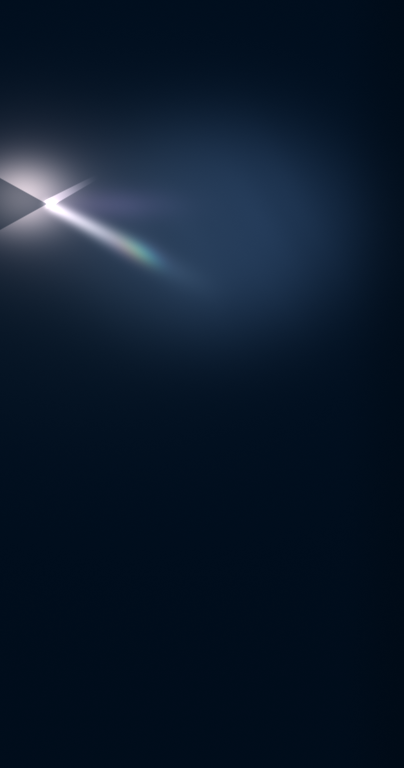
A WebGL 2 fragment shader for this background:

```glsl
#version 300 es
precision highp float;

uniform vec2 u_resolution;
out vec4 outColor;

#define ASPECT 0.527
#define CROSSING vec2(0.0612, 0.7344)
#define HAZE_CENTER vec2(0.275, 0.702)
#define HAZE_RADIUS vec2(0.190, 0.146)
#define FLARE_CENTER vec2(0.030, 0.744)
#define EDGE_SLOPE 0.553
#define BEAM_DIR normalize(vec2(0.890, -0.462))
#define RAY_DIR normalize(vec2(0.880, 0.475))
#define WEDGE_SHADE 0.52

const vec3 NIGHT = vec3(0.002, 0.056, 0.118);
const vec3 HAZE = vec3(0.135, 0.155, 0.190);
const vec3 PEARL = vec3(0.66, 0.60, 0.58);
const vec3 MAUVE = vec3(0.19, 0.16, 0.17);
const vec3 LILAC = vec3(0.10, 0.07, 0.12);

float hash(vec2 p) {
    p = fract(p * vec2(123.34, 456.21));
    p += dot(p, p + 45.32);
    return fract(p.x * p.y);
}

float noise(vec2 p) {
    vec2 i = floor(p), f = fract(p);
    f = f * f * (3.0 - 2.0 * f);
    return mix(mix(hash(i), hash(i + vec2(1, 0)), f.x),
               mix(hash(i + vec2(0, 1)), hash(i + vec2(1, 1)), f.x), f.y);
}

float bell(vec2 offset, vec2 radius) {
    vec2 q = offset / radius;
    return exp(-dot(q, q));
}

// x runs along the direction, y across it
vec2 alongAcross(vec2 p, vec2 dir) {
    return vec2(dot(p, dir), dir.x * p.y - dir.y * p.x);
}

vec3 backdrop(vec2 p) {
    vec3 col = NIGHT * (0.9 + 0.2 * bell(p - vec2(0.2, 0.68), vec2(0.5, 0.35)));
    // Broad veil spilling from the left side
    col += vec3(0.036, 0.036, 0.032) * bell(p - vec2(0.10, 0.66), vec2(0.30, 0.20));

    // Oval haze with a soft rim and faint streaks
    float r = length((p - HAZE_CENTER) / HAZE_RADIUS);
    float streaks = noise(vec2(p.x * 30.0 + p.y * 18.0, p.y * 7.0)) - 0.5;
    float blueSide = smoothstep(0.1, 0.4, p.x);
    vec3 tint = HAZE + vec3(-0.010, 0.005, 0.025) * blueSide;
    return col + tint * exp(-r * r * r) * (1.0 + 0.06 * streaks);
}

vec3 flare(vec2 p, vec2 q, float pixel) {
    vec3 light = PEARL * bell(p - FLARE_CENTER, vec2(0.058, 0.045));
    light += MAUVE * bell(p - FLARE_CENTER, vec2(0.115, 0.098));
    light += LILAC * bell(p - vec2(0.145, 0.733), vec2(0.075, 0.020));

    // Shaded wedge opening to the left of the crossing
    float edge = (-EDGE_SLOPE * q.x - abs(q.y)) / sqrt(1.0 + EDGE_SLOPE * EDGE_SLOPE);
    float wedge = smoothstep(-pixel, pixel, edge);
    return light * (1.0 - WEDGE_SHADE * wedge);
}

vec3 beam(vec2 q) {
    vec2 b = alongAcross(q, BEAM_DIR);
    float width = 0.007 + 0.055 * max(b.x, 0.0);
    float start = smoothstep(-0.012, 0.012, b.x);
    float body = exp(-b.y * b.y / (width * width)) * start;
    float bright = 0.50 * (1.0 - smoothstep(0.05, 0.185, b.x));
    float tail = 0.11 * (1.0 - smoothstep(0.13, 0.285, b.x));
    vec3 light = body * (bright * vec3(1.0, 0.91, 0.90) + tail * vec3(0.75, 0.9, 1.0));

    // Spectral tint where the bright part ends
    vec3 spectrum = 0.5 + 0.5 * cos(40.0 * (b.x - 0.145) + 90.0 * b.y + vec3(2.2, 0.0, -1.5));
    return light + 0.18 * spectrum * bell(b - vec2(0.135, 0.0), vec2(0.030, 0.012));
}

vec3 ray(vec2 q, float pixel) {
    vec2 r = alongAcross(q, RAY_DIR);
    float width = mix(0.0055, 0.003, clamp(r.x / 0.075, 0.0, 1.0));
    float body = 1.0 - smoothstep(width - pixel, width + pixel, abs(r.y));
    float fade = smoothstep(-0.008, 0.008, r.x) * (1.0 - smoothstep(0.01, 0.078, r.x));
    return vec3(0.36, 0.33, 0.35) * body * fade;
}

void main() {
    vec2 p = gl_FragCoord.xy / u_resolution * vec2(ASPECT, 1.0);
    vec2 q = p - CROSSING;
    float pixel = 1.0 / u_resolution.y;

    vec3 light = flare(p, q, pixel) + beam(q) + ray(q, pixel);
    vec3 col = backdrop(p);
    col += light * (1.0 - 0.4 * col);

    // Darker right border and fine dither against banding
    col *= 1.0 - 0.15 * smoothstep(0.44, ASPECT, p.x);
    col += (hash(gl_FragCoord.xy) - 0.5) / 255.0;
    outColor = vec4(clamp(col, 0.0, 1.0), 1.0);
}
```
